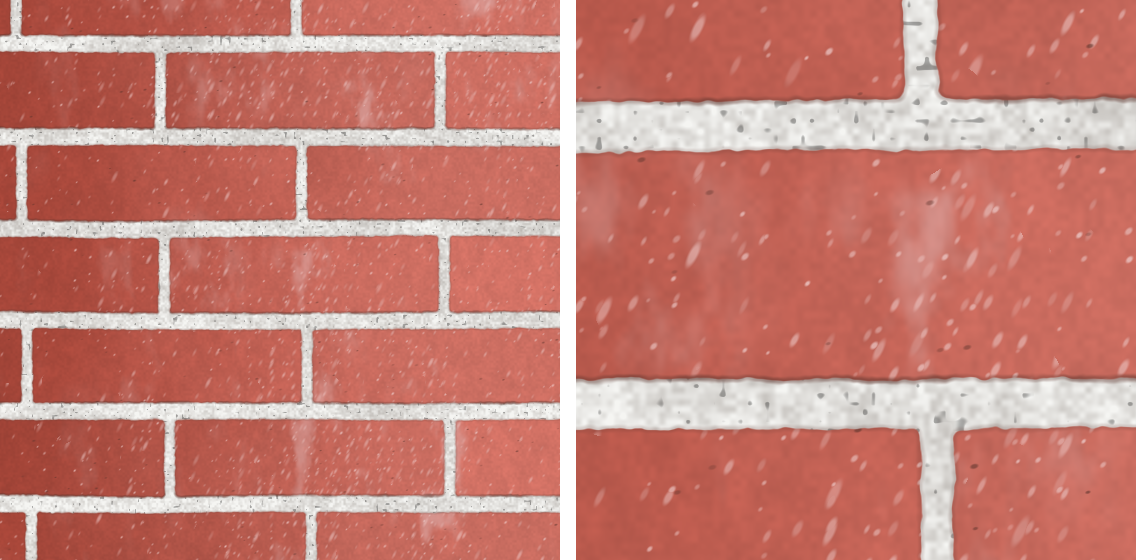
Left, the full canvas; right, a detail of the centre.
This texture is drawn by a Shadertoy shader. Its source:

```glsl
// Draws a running-bond wall of weathered red bricks with pale, sandy mortar.

const vec2 PITCH = vec2(0.5, 0.1643);        // brick spacing, joints included
const vec2 BRICK_HALF = vec2(0.2402, 0.0672);
const float FIRST_BED = 0.0794;              // depth of the first bed joint
const float FIRST_JOINT = 0.0286;            // left joint in the top course
const float COURSE_DRIFT = 0.0047;           // sideways creep per course

const vec3 BRICK_DARK = vec3(0.635, 0.265, 0.215);
const vec3 BRICK_LIGHT = vec3(0.805, 0.435, 0.385);
const vec3 BLOOM = vec3(0.87, 0.68, 0.67);
const vec3 SPECK = vec3(0.92, 0.77, 0.76);
const vec3 MORTAR_DARK = vec3(0.70, 0.68, 0.66);
const vec3 MORTAR_LIGHT = vec3(0.96, 0.96, 0.95);
const vec3 CREVICE = vec3(0.36, 0.20, 0.17);

float hash(vec2 p) {
    vec3 q = fract(vec3(p.xyx) * 0.1031);
    q += dot(q, q.yzx + 33.33);
    return fract((q.x + q.y) * q.z);
}

float noise(vec2 p) {
    vec2 i = floor(p), f = fract(p);
    f = f * f * (3.0 - 2.0 * f);
    return mix(mix(hash(i), hash(i + vec2(1, 0)), f.x),
               mix(hash(i + vec2(0, 1)), hash(i + vec2(1, 1)), f.x), f.y);
}

float fbm(vec2 p) {
    float sum = 0.0, amp = 0.5;
    for (int i = 0; i < 4; i++) {
        sum += amp * noise(p);
        p = p * 2.03 + 17.7;
        amp *= 0.5;
    }
    return sum / 0.9375;
}

float roundedBox(vec2 p, vec2 halfSize, float radius) {
    vec2 q = abs(p) - halfSize + radius;
    return length(max(q, 0.0)) + min(max(q.x, q.y), 0.0) - radius;
}

// One slanted fleck per grid cell, kept only where its hash is below density.
float flecks(vec2 p, float cells, vec2 size, float density, float px) {
    vec2 grid = p * cells, id = floor(grid);
    vec2 center = 0.3 + 0.4 * vec2(hash(id + 3.1), hash(id + 57.3));
    vec2 d = (fract(grid) - center) / cells;
    d.x -= 0.45 * d.y;
    float scale = mix(0.45, 1.0, hash(id + 91.7));
    float r = length(d / (size * scale));
    float soft = px / (size.x * scale) + 0.2;
    float present = step(hash(id + 140.9), density);
    return present * mix(0.35, 1.0, hash(id + 211.3)) * (1.0 - smoothstep(1.0 - soft, 1.0 + soft, r));
}

vec3 mortarColor(vec2 p) {
    float sand = 0.6 * noise(p * 260.0) + 0.4 * noise(p * 130.0 + 9.0);
    float stain = fbm(p * vec2(9.0, 22.0));
    vec3 color = mix(MORTAR_DARK, MORTAR_LIGHT, clamp(sand * 0.8 + stain * 0.7 - 0.05, 0.0, 1.0));
    return color * (1.0 - 0.3 * smoothstep(0.82, 0.95, noise(p * 190.0 + 40.0)));
}

vec3 brickColor(vec2 p, vec2 id, float px) {
    // Light falls from the right; each brick has its own slight tone.
    float cloud = fbm(p * vec2(7.0, 5.0) + id * 3.7);
    float light = smoothstep(-0.1, 0.85, p.x + 0.25 * (cloud - 0.5));
    vec3 color = mix(BRICK_DARK, BRICK_LIGHT, light);
    color *= 0.97 + 0.06 * hash(id + 20.0);
    color *= 0.95 + 0.10 * fbm(p * vec2(70.0, 45.0));
    color *= 0.97 + 0.06 * noise(p * 240.0);

    // Chalky bloom and pale splashes gather in patches.
    float wear = smoothstep(0.05, 0.65, p.x);
    float patches = smoothstep(0.35, 0.7, fbm(p * vec2(9.0, 6.0) + 31.0));
    float smear = smoothstep(0.52, 0.82, fbm(p * vec2(26.0, 13.0) + 8.0));
    color = mix(color, BLOOM, 0.6 * smear * patches * (0.2 + 0.8 * wear));
    float density = (0.12 + 0.88 * wear) * (0.2 + 0.6 * patches);
    float splash = flecks(p, 36.0, vec2(0.0034, 0.0085), density * 0.75, px);
    splash = max(splash, flecks(p + 0.37, 52.0, vec2(0.0024, 0.0045), density, px));
    float dots = flecks(p + 0.71, 74.0, vec2(0.0019, 0.0021), 0.08 + 0.25 * density, px);
    color = mix(color, SPECK, max(0.6 * splash, 0.85 * dots));

    // Sparse dark pits.
    float pits = flecks(p + 0.53, 45.0, vec2(0.0024, 0.0016), 0.07, px);
    return mix(color, CREVICE, 0.6 * pits);
}

void mainImage(out vec4 fragColor, in vec2 fragCoord) {
    vec2 uv = fragCoord / iResolution.xy;
    float px = 1.0 / min(iResolution.x, iResolution.y);

    // Courses are numbered from the top; alternate ones shift half a brick.
    float bend = 0.006 * (noise(vec2(uv.x * 4.0, uv.y * 7.0)) - 0.5);
    float course = (1.0 - uv.y + bend - FIRST_BED) / PITCH.y + 1.0;
    float row = floor(course);
    float shift = FIRST_JOINT + COURSE_DRIFT * row + 0.5 * PITCH.x * mod(row, 2.0);
    shift += 0.008 * (hash(vec2(row, 7.0)) - 0.5);
    float along = (uv.x - shift) / PITCH.x;
    vec2 id = vec2(floor(along), row);
    vec2 local = (vec2(fract(along), fract(course)) - 0.5) * PITCH;

    // Ragged brick outline.
    float rough = 0.0035 * (fbm(uv * 55.0) - 0.5) + 0.0016 * (noise(uv * 170.0) - 0.5);
    float dist = roundedBox(local, BRICK_HALF, 0.006) + rough;
    float brick = 1.0 - smoothstep(-px, px, dist);
    vec3 color = mix(mortarColor(uv), brickColor(uv, id, px), brick);

    // Thin crevice shadow, strongest under each brick.
    float rim = 1.0 - smoothstep(0.0005, 0.0025 + px, abs(dist));
    float under = smoothstep(0.055, 0.067, local.y);
    color = mix(color, CREVICE, rim * (0.18 + 0.42 * under * noise(uv * 60.0 + 5.0)));
    fragColor = vec4(color, 1.0);
}
```
